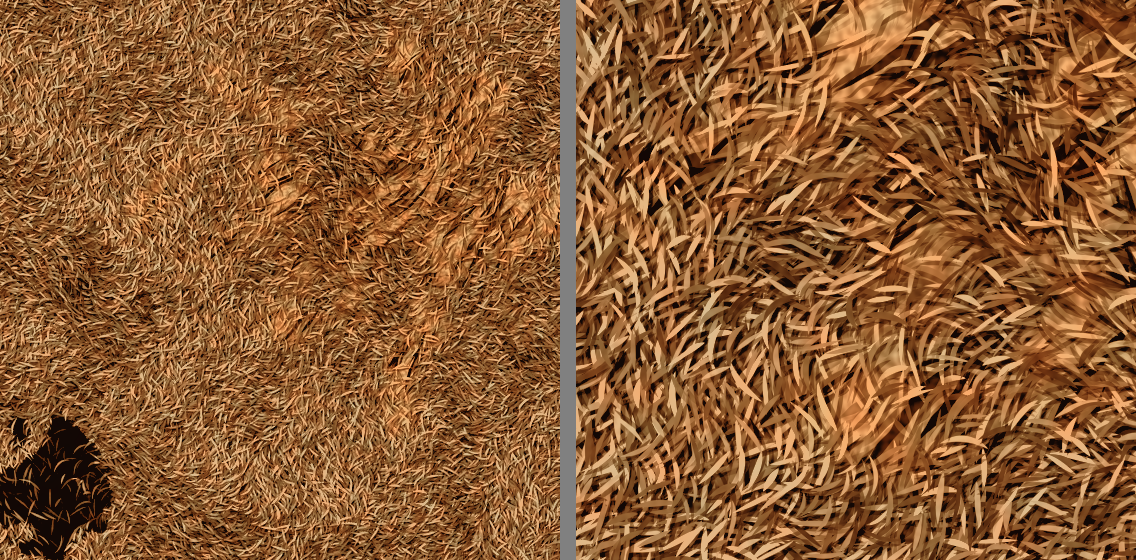
Left: the whole. Right: its middle third, enlarged.
Give the GLSL for this texture, as a WebGL 1 fragment shader.

```glsl
precision highp float;
// Matted dry grass seen from above, with bare orange soil crossed by dark
// stem shadows and one black hollow. Layers of hashed, tapered strokes paint
// a single tone value, which a colour ramp turns into earth and straw.

uniform vec2 u_resolution;

// Colour ramp, dark to pale
const vec3 HOLLOW_BLACK = vec3(0.07, 0.03, 0.02);
const vec3 DEEP_BROWN   = vec3(0.30, 0.13, 0.04);
const vec3 BROWN        = vec3(0.45, 0.25, 0.10);
const vec3 TAN          = vec3(0.58, 0.39, 0.20);
const vec3 STRAW        = vec3(0.72, 0.52, 0.33);
const vec3 PALE_STRAW   = vec3(0.90, 0.71, 0.51);
const vec3 SOIL_TINT    = vec3(1.10, 0.97, 0.80);

// Layout, in canvas units
const vec2 SOIL_CENTRE   = vec2(0.72, 0.63);
const vec2 SOIL_RADII    = vec2(0.38, 0.33);
const vec2 HOLLOW_CENTRE = vec2(0.08, 0.12);
const vec2 HOLLOW_RADII  = vec2(0.105, 0.135);

// Strokes
const int   BLADE_LAYERS  = 14;
const int   SHADOW_LAYERS = 5;
const float BLADE_CELL    = 0.019;
const float BLADE_WIDTH   = 0.0017;
const float BLADE_SPREAD  = 1.0;
const float SHADOW_CELL   = 0.075;
const float SHADOW_WIDTH  = 0.0034;
const float SHADOW_SPREAD = 0.28;
const float CONTRAST      = 1.12;

vec3 hash3(vec2 p) {
  vec3 q = fract(vec3(p.xyx) * vec3(0.1031, 0.1030, 0.0973));
  q += dot(q, q.yxz + 33.33);
  return fract((q.xxy + q.yzz) * q.zyx);
}

float cornerSlope(vec2 corner, vec2 offset) {
  float angle = 6.2832 * hash3(corner + 57.0).x;
  return dot(vec2(cos(angle), sin(angle)), offset);
}

float gradientNoise(vec2 p) {
  vec2 i = floor(p), f = p - i;
  vec2 s = f * f * f * (f * (f * 6.0 - 15.0) + 10.0);
  vec2 e = vec2(1.0, 0.0);
  return mix(mix(cornerSlope(i, f), cornerSlope(i + e, f - e), s.x),
             mix(cornerSlope(i + e.yx, f - e.yx), cornerSlope(i + 1.0, f - 1.0), s.x), s.y);
}

float band(float dist, float halfWidth, float soft) {
  return 1.0 - smoothstep(-soft, soft, abs(dist) - halfWidth);
}

// Paints one layer of curved, tapered strokes, each with a shaded side
void paintStrokes(vec2 uv, float cell, float heading, float spread, float width,
                  float density, vec2 toneRange, float seed, inout float tone) {
  float soft = 0.7 / u_resolution.y;
  vec2 grid = uv / cell + seed * vec2(5.37, 9.71);
  vec2 home = floor(grid);
  for (int y = -1; y <= 1; y++) {
    for (int x = -1; x <= 1; x++) {
      vec2 id = home + vec2(float(x), float(y));
      vec3 place = hash3(id + seed * 31.0);
      vec3 form = hash3(id + seed * 31.0 + 191.7);
      vec2 d = (grid - id - place.xy) * cell;
      float angle = heading + (place.z * 2.0 - 1.0) * spread;
      vec2 dir = vec2(cos(angle), sin(angle));
      float halfLength = cell * mix(0.45, 0.95, form.x);
      float along = dot(d, dir) / halfLength;
      float across = dot(d, vec2(-dir.y, dir.x))
                   + (form.y - 0.5) * 0.3 * halfLength * along * along;
      float halfWidth = width * mix(0.7, 1.2, form.y) * (1.0 - along * along);
      float present = smoothstep(form.z - 0.1, form.z + 0.1, density)
                    * (1.0 - smoothstep(0.88, 1.0, abs(along)));
      float shade = band(across + 1.7 * width, halfWidth, soft) * present;
      float cover = band(across, halfWidth, soft) * present;
      float strokeTone = mix(toneRange.x, toneRange.y, fract(form.x * 13.0 + form.y * 7.0));
      tone = mix(tone, tone * 0.55, shade);
      tone = mix(tone, strokeTone, cover);
    }
  }
}

// Stops are spaced by the share of area each colour takes
vec3 earthRamp(float t) {
  vec3 c = mix(HOLLOW_BLACK, DEEP_BROWN, smoothstep(0.01, 0.09, t));
  c = mix(c, BROWN, clamp((t - 0.09) / 0.14, 0.0, 1.0));
  c = mix(c, TAN, clamp((t - 0.23) / 0.23, 0.0, 1.0));
  c = mix(c, STRAW, clamp((t - 0.46) / 0.24, 0.0, 1.0));
  return mix(c, PALE_STRAW, clamp((t - 0.70) / 0.24, 0.0, 1.0));
}

void main() {
  vec2 uv = gl_FragCoord.xy / u_resolution.y;
  float broad = gradientNoise(uv * 4.0 + 3.0);
  float patchy = gradientNoise(uv * 9.0 + 11.0);
  float grain = gradientNoise(uv * 190.0);

  // Regions: bare soil and the black hollow
  float soil = 0.75 - 0.75 * length((uv - SOIL_CENTRE) / SOIL_RADII);
  soil = smoothstep(0.0, 0.5, soil + 0.8 * patchy + 0.4 * broad);
  float rim = length((uv - HOLLOW_CENTRE) / HOLLOW_RADII);
  rim += 0.7 * patchy + 0.5 * gradientNoise(uv * 24.0);
  float hollow = 1.0 - smoothstep(0.8, 1.15, rim);

  // Ground, then long slanted shadows that turn steeper to the right
  float tone = mix(0.30 + 0.3 * grain, 0.76 + 0.25 * grain + 0.15 * patchy, soil);
  float slant = mix(0.42, 0.98, smoothstep(0.42, 0.68, uv.x)) + 0.4 * broad;
  float ragged = SHADOW_WIDTH * (1.0 + 0.9 * gradientNoise(uv * 70.0));
  for (int i = 0; i < SHADOW_LAYERS; i++) {
    paintStrokes(uv, SHADOW_CELL, slant, SHADOW_SPREAD, ragged,
                 mix(0.3, 0.8, soil), vec2(0.0, 0.2), float(i) + 40.0, tone);
  }
  tone *= 1.0 - hollow;

  // Grass: lower layers darker, upper layers paler
  float heading = 0.6 + 3.0 * broad + 1.2 * patchy;
  float density = mix(1.0, 0.24, soil) * mix(1.0, 0.04, hollow);
  float lift = 0.28 * broad + 0.24 * patchy;
  for (int i = 0; i < BLADE_LAYERS; i++) {
    float height = float(i) / float(BLADE_LAYERS - 1);
    vec2 toneRange = vec2(0.06, 1.0) + lift + 0.14 * height;
    paintStrokes(uv, BLADE_CELL * mix(1.35, 0.9, height), heading, BLADE_SPREAD,
                 BLADE_WIDTH, density, toneRange, float(i) + 1.0, tone);
  }

  // Grade: contrast, warm soil, slight drift between olive and rust
  tone = 0.5 + (tone + 0.10 * grain - 0.5) * CONTRAST;
  vec3 colour = earthRamp(clamp(tone, 0.0, 1.0));
  colour *= mix(vec3(1.0), SOIL_TINT, 0.7 * soil);
  float rust = gradientNoise(uv * 45.0 + 7.0);
  colour *= 1.0 + rust * vec3(0.10, -0.08, -0.20);
  gl_FragColor = vec4(colour, 1.0);
}
```
